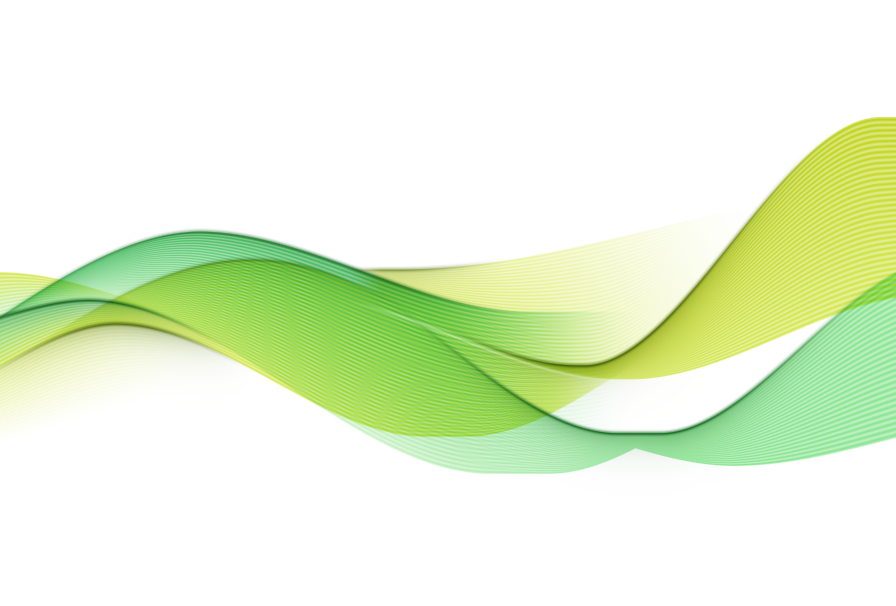
Give the GLSL for this background, as a Shadertoy shader.

```glsl
// Translucent green and lime ribbons flowing across a white page.
// Each ribbon lies between two smooth curves, is filled with fine lines
// that follow its flow, and multiplies the colours beneath it.

#define LINE_CONTRAST 0.42
#define EDGE_WIDTH 0.0035
#define GLOW_WIDTH 0.022
#define GREEN_DEEP vec3(0.32, 0.80, 0.43)
#define GREEN_PALE vec3(0.80, 0.95, 0.78)
#define GREEN_SOFT vec3(0.55, 0.90, 0.58)
#define LIME_DEEP vec3(0.75, 0.83, 0.12)
#define LIME_SOFT vec3(0.84, 0.91, 0.34)
#define LIME_PALE vec3(0.91, 0.95, 0.60)
#define GREEN_SHADE vec3(0.08, 0.42, 0.14)
#define OLIVE_SHADE vec3(0.34, 0.44, 0.04)

// Two eased bends: level.x to level.y over span.xy, then to level.z over span.zw
float curve(float x, vec4 span, vec3 level) {
    float first = mix(level.x, level.y, smoothstep(span.x, span.y, x));
    return first + (level.z - level.y) * smoothstep(span.z, span.w, x);
}

// Fades in over range.xy and out over range.zw
float window(float x, vec4 range) {
    return smoothstep(range.x, range.y, x) * (1.0 - smoothstep(range.z, range.w, x));
}

// Antialiased coverage of positive distances
float cover(float d) {
    return clamp(0.5 + d / max(fwidth(d), 1e-5), 0.0, 1.0);
}

// Lined fill between two curves, as a multiplying tint
vec3 ribbon(float y, float top, float bottom, vec3 upper, vec3 lower,
            float lines, float alpha) {
    float across = (top - y) / max(top - bottom, 0.012);
    float phase = across * lines;
    float detail = 1.0 - smoothstep(0.35, 0.9, fwidth(phase));
    float gap = mix(0.4, 0.5 + 0.5 * cos(6.28318 * phase), detail);
    float ink = 1.0 - LINE_CONTRAST * gap;
    float mask = cover(top - y) * cover(y - bottom);
    vec3 tint = mix(upper, lower, clamp(across, 0.0, 1.0));
    return mix(vec3(1.0), tint, mask * alpha * ink);
}

// Thin dark fold with a soft shadow beneath it
vec3 fold(float y, float edge, vec3 shade, float alpha) {
    float depth = edge - y;
    float slope = max(1.0, fwidth(depth) * iResolution.y * 0.7);
    float core = exp(-pow(depth / (EDGE_WIDTH * slope), 2.0));
    float glow = cover(depth) * exp(-max(depth, 0.0) / (GLOW_WIDTH * slope));
    return mix(vec3(1.0), shade, alpha * clamp(0.6 * core + 0.35 * glow, 0.0, 1.0));
}

void mainImage(out vec4 fragColor, in vec2 fragCoord) {
    vec2 uv = fragCoord / iResolution.xy;
    float x = uv.x, y = uv.y;

    // Curves of the green ribbons
    float greenTop = curve(x, vec4(-0.26, 0.225, 0.22, 0.59), vec3(0.302, 0.618, 0.486));
    float greenBase = curve(x, vec4(-0.117, 0.10, 0.098, 0.547), vec3(0.441, 0.505, 0.218))
                    + 0.20 * smoothstep(0.612, 0.94, x);
    float greenFold = curve(x, vec4(0.30, 0.69, 0.736, 1.055), vec3(0.586, 0.285, 0.574));
    float greenHem = curve(x, vec4(0.52, 0.82, 0.82, 1.17), vec3(0.326, 0.231, 0.32));
    float greenTail = 0.551 - 0.096 * smoothstep(0.0, 0.30, x);

    // Curves of the lime ribbons
    float limeTop = curve(x, vec4(-0.286, 0.28, 0.285, 0.645), vec3(0.208, 0.572, 0.397))
                  + 0.41 * smoothstep(0.652, 0.983, x);
    float limeBase = curve(x, vec4(-0.156, 0.13, 0.13, 0.475), vec3(0.297, 0.466, 0.279))
                   + 0.231 * smoothstep(0.52, 0.885, x);
    float limeHem = curve(x, vec4(0.325, 0.69, 0.703, 1.04), vec3(0.514, 0.374, 0.514));
    float veilTop = 0.555 + 0.1445 * smoothstep(0.443, 1.042, x);
    float tailBase = 0.268 + 0.45 * x;

    vec3 color = vec3(1.0);

    // Pale veils that dissolve into the page
    color *= ribbon(y, veilTop, limeTop, LIME_PALE, LIME_SOFT, 30.0,
                    window(x, vec4(0.39, 0.43, 0.50, 0.86)));
    color *= ribbon(y, limeBase, tailBase, LIME_PALE, vec3(1.0), 24.0,
                    1.0 - smoothstep(0.03, 0.27, x));
    color *= ribbon(y, greenTail, greenBase, LIME_SOFT, GREEN_PALE, 12.0,
                    1.0 - smoothstep(0.05, 0.20, x));
    color *= ribbon(y, greenBase, limeBase, GREEN_SOFT, LIME_SOFT, 12.0,
                    1.0 - smoothstep(0.06, 0.20, x));

    // Lime ribbons
    color *= ribbon(y, limeTop, limeBase, LIME_SOFT, LIME_SOFT, 34.0,
                    window(x, vec4(0.0, 0.14, 0.60, 0.73)));
    color *= ribbon(y, limeTop, limeHem, LIME_DEEP, LIME_SOFT, 34.0,
                    smoothstep(0.50, 0.66, x));

    // Green ribbons
    color *= ribbon(y, greenTop, greenBase, GREEN_DEEP, GREEN_PALE, 38.0,
                    1.0 - smoothstep(0.46, 0.72, x));
    color *= ribbon(y, greenFold, min(greenHem, greenBase), GREEN_SOFT, GREEN_SOFT, 28.0,
                    smoothstep(0.40, 0.76, x));

    // Dark folds
    color *= fold(y, greenTop, GREEN_SHADE, 0.8 * window(x, vec4(-0.2, 0.36, 0.41, 0.60)));
    color *= fold(y, greenBase, GREEN_SHADE, window(x, vec4(-0.2, 0.06, 0.12, 0.27)));
    color *= fold(y, greenFold, GREEN_SHADE, window(x, vec4(0.42, 0.64, 0.76, 1.02)));
    color *= fold(y, limeTop, OLIVE_SHADE, window(x, vec4(0.48, 0.64, 0.72, 0.95)));
    color *= fold(y, limeTop, OLIVE_SHADE, 0.5 * window(x, vec4(0.05, 0.25, 0.32, 0.48)));
    color *= fold(y, limeBase, OLIVE_SHADE, window(x, vec4(-0.05, 0.12, 0.15, 0.29)));
    color *= fold(y, veilTop, OLIVE_SHADE, 0.7 * window(x, vec4(0.38, 0.43, 0.44, 0.58)));

    // Light crease across the overlap
    float crease = exp(-pow((y - limeHem) / 0.0025, 2.0));
    color = mix(color, vec3(1.0), 0.35 * crease * window(x, vec4(0.38, 0.46, 0.60, 0.72)));

    fragColor = vec4(color, 1.0);
}
```
